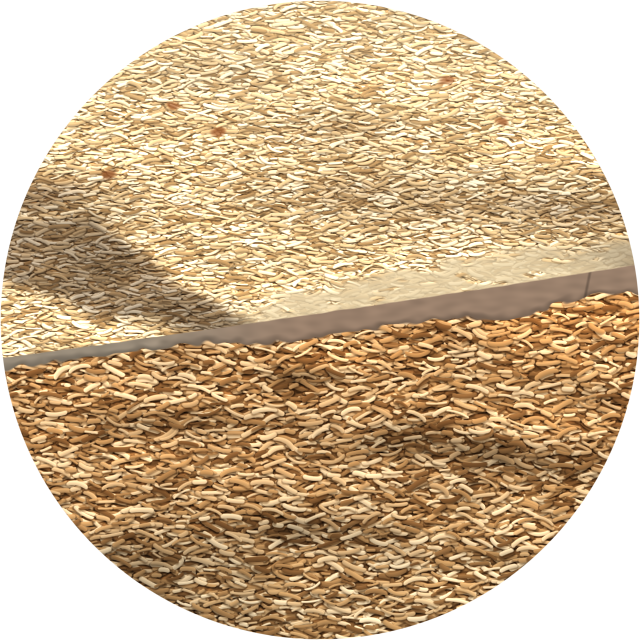
Give the GLSL for this texture, as a Shadertoy shader.

```glsl
vec3 hash3(vec2 p) {
    vec3 q = fract(vec3(p.xyx) * vec3(0.1031, 0.103, 0.0973));
    q += dot(q, q.yxz + 33.33);
    return fract((q.xxy + q.yzz) * q.zyx);
}

float gradientNoise(vec2 p) {
    vec2 i = floor(p), f = fract(p);
    vec2 u = f * f * (3.0 - 2.0 * f);
    vec4 corner;
    for (int k = 0; k < 4; k++) {
        vec2 o = vec2(k & 1, k >> 1);
        corner[k] = dot(hash3(i + o + 100.0).xy * 2.0 - 1.0, f - o);
    }
    return mix(mix(corner.x, corner.y, u.x), mix(corner.z, corner.w, u.x), u.y);
}

float blob(vec2 p, vec2 centre, vec2 radius) {
    vec2 d = (p - centre) / radius;
    return exp(-dot(d, d));
}

// Overlapping layers of short, bent wood chips
vec3 woodChips(vec2 p, float blur, vec3 dark, vec3 mid, vec3 light) {
    vec2 density = vec2(30.0, 62.0);
    vec3 col = dark * (1.0 + gradientNoise(p * vec2(60.0, 150.0)));
    for (int layer = 0; layer < 6; layer++) {
        vec2 q = p * density + float(layer) * vec2(17.37, 29.61);
        for (int k = 0; k < 9; k++) {
            vec2 cell = floor(q) + vec2(k % 3, k / 3) - 1.0;
            vec3 place = hash3(cell + float(layer) * 71.0 + 200.0);
            vec3 look = hash3(cell + float(layer) * 43.0 + 517.0);
            vec2 d = (q - cell - 0.5 - (place.xy - 0.5) * 0.8) / density;
            float angle = (place.z - 0.5) * 1.3;
            d = mat2(cos(angle), sin(angle), -sin(angle), cos(angle)) * d;
            d.y += (look.x - 0.5) * 40.0 * d.x * d.x;
            float width = mix(0.0018, 0.0046, look.z);
            float reach = max(abs(d.x) - mix(0.004, 0.017, look.y), 0.0);
            float dist = length(vec2(reach, d.y)) - width;
            float shadow = length(vec2(reach, d.y + 0.002)) - width;
            float tone = fract(look.x * 7.0 + place.z * 5.0);
            vec3 chip = mix(mix(dark, mid, smoothstep(0.0, 0.35, tone)), light, smoothstep(0.3, 1.0, tone));
            chip *= 0.98 + 0.16 * clamp(d.y / width, -1.0, 1.0);
            col *= mix(vec3(0.68, 0.64, 0.59), vec3(1.0), smoothstep(-0.001, 0.0035, shadow));
            col = mix(chip, col, smoothstep(-blur, blur, dist));
        }
    }
    return col;
}

void mainImage(out vec4 fragColor, in vec2 fragCoord) {
    vec2 uv = fragCoord / iResolution.xy;
    float x = uv.x, y = uv.y;
    float pixel = 1.0 / iResolution.y;
    float blur = max(pixel, 0.0016);
    float ragged = gradientNoise(uv * vec2(45.0, 60.0));
    float patches = gradientNoise(uv * vec2(9.0, 19.0));

    // Curb outline
    float curbTop = 0.44 + 0.135 * x + 0.012 * x * x + 0.002 * gradientNoise(vec2(x * 35.0, 3.0));
    float curbDepth = 0.018 + 0.019 * smoothstep(0.28, 0.45, x)
        + 0.017 * exp(-pow((x - 0.8) / 0.07, 2.0)) + 0.008 * smoothstep(0.9, 1.0, x);
    float curbBase = curbTop - curbDepth + 0.012 * ragged;
    bool upper = y > curbTop - 0.5 * curbDepth;

    vec3 col;
    if (upper) {
        // Sunlit ground
        col = woodChips(uv * vec2(1.2, 1.75), blur * 1.4,
            vec3(0.74, 0.56, 0.34), vec3(1.04, 0.88, 0.63), vec3(1.22, 1.14, 0.97));
        col *= 1.12 + 0.22 * patches;
        col = mix(col, vec3(1.0, 0.94, 0.78), 0.1 + 0.15 * smoothstep(0.72, 0.95, y));

        // Scattered reddish leaves
        vec2 leaves[5] = vec2[5](vec2(0.27, 0.835), vec2(0.695, 0.873),
            vec2(0.17, 0.728), vec2(0.34, 0.793), vec2(0.785, 0.81));
        for (int i = 0; i < 5; i++) {
            float leaf = length((uv - leaves[i]) * vec2(1.0, 1.7) + 0.012 * ragged);
            col = mix(col, vec3(0.62, 0.35, 0.18), 0.75 * smoothstep(0.016, 0.006, leaf));
        }

        // Pale slab with thin litter
        float slabEdge = 0.49 + 0.33 * (x - 0.3) - 0.2 * (x - 0.3) * (x - 0.3);
        float slab = smoothstep(0.012, -0.012, y - slabEdge + 0.025 * gradientNoise(uv * vec2(14.0, 45.0)))
            * smoothstep(0.28, 0.45, x);
        float litter = smoothstep(0.1, 0.35, gradientNoise(uv * vec2(28.0, 85.0)));
        vec3 stone = vec3(0.91, 0.83, 0.67) * (1.0 + 0.08 * gradientNoise(uv * vec2(30.0, 110.0)));
        col = mix(col, stone, slab * (0.85 - 0.6 * litter));

        // Diagonal shadow and dappled shade
        float wobble = 0.025 * patches + 0.008 * ragged;
        float band = smoothstep(0.02, -0.02, y - min(0.665, 0.65 - 0.68 * (x - 0.16)) + wobble)
            * smoothstep(-0.014, 0.018, y - 0.555 + 0.28 * x + wobble);
        float shade = 0.75 * blob(uv, vec2(0.06, 0.685), vec2(0.15, 0.045))
            + 0.3 * blob(uv, vec2(0.34, 0.89), vec2(0.09, 0.035))
            + 0.5 * blob(uv, vec2(0.62, 0.69), vec2(0.24, 0.055))
            + 0.55 * blob(uv, vec2(0.94, 0.675), vec2(0.16, 0.045))
            + 0.35 * blob(uv, vec2(0.54, 0.80), vec2(0.12, 0.03))
            + 0.75 * blob(uv, vec2(1.0, 0.6), vec2(0.09, 0.025));
        shade = clamp(max(band, shade * (1.0 + patches)), 0.0, 1.0);
        col *= mix(vec3(1.0), vec3(0.58, 0.56, 0.56), shade);
    } else {
        // Warm mulch in front
        col = woodChips(uv * vec2(1.0, 1.2) + 5.0, blur,
            vec3(0.52, 0.34, 0.18), vec3(0.84, 0.62, 0.38), vec3(1.06, 0.91, 0.70));
        float slope = y - 0.12 * (0.6 - x);
        float shade = 0.38 * blob(vec2(x, slope), vec2(0.74, 0.31), vec2(0.2, 0.03))
            + 0.35 * blob(uv, vec2(0.48, 0.41), vec2(0.07, 0.018))
            + 0.25 * blob(uv, vec2(0.2, 0.1), vec2(0.16, 0.08))
            + 0.35 * blob(uv, vec2(0.47, 0.175), vec2(0.13, 0.03))
            + 0.2 * blob(uv, vec2(0.3, 0.34), vec2(0.14, 0.025));
        float sun = blob(uv, vec2(0.9, 0.505), vec2(0.17, 0.04))
            + 0.6 * blob(uv, vec2(0.56, 0.445), vec2(0.09, 0.025));
        col *= 1.04 + 0.25 * patches - shade;
        col *= mix(vec3(1.0), vec3(1.22, 1.16, 1.08), sun);
        col = mix(col, col * vec3(0.93, 0.98, 1.04), smoothstep(0.35, 0.0, y));
    }

    // Shaded curb face
    float face = smoothstep(blur, -blur, y - curbTop) * smoothstep(-0.002, 0.002, y - curbBase);
    vec3 curb = mix(vec3(0.60, 0.55, 0.48), vec3(0.60, 0.50, 0.42), smoothstep(0.15, 0.5, x));
    curb *= 1.0 + 0.14 * gradientNoise(uv * vec2(35.0, 90.0));
    curb *= mix(0.78, 1.0, smoothstep(0.0, 0.012, y - curbBase));
    curb *= 1.0 - 0.25 * smoothstep(0.004, 0.0, abs(x - 0.917 - 0.2 * (y - 0.55)));
    col = mix(col, curb, face);

    // Circular window on white
    float window = smoothstep(0.5, 0.5 - 1.5 * pixel, length(uv - 0.5));
    fragColor = vec4(mix(vec3(1.0), clamp(col, 0.0, 1.0), window), 1.0);
}
```
